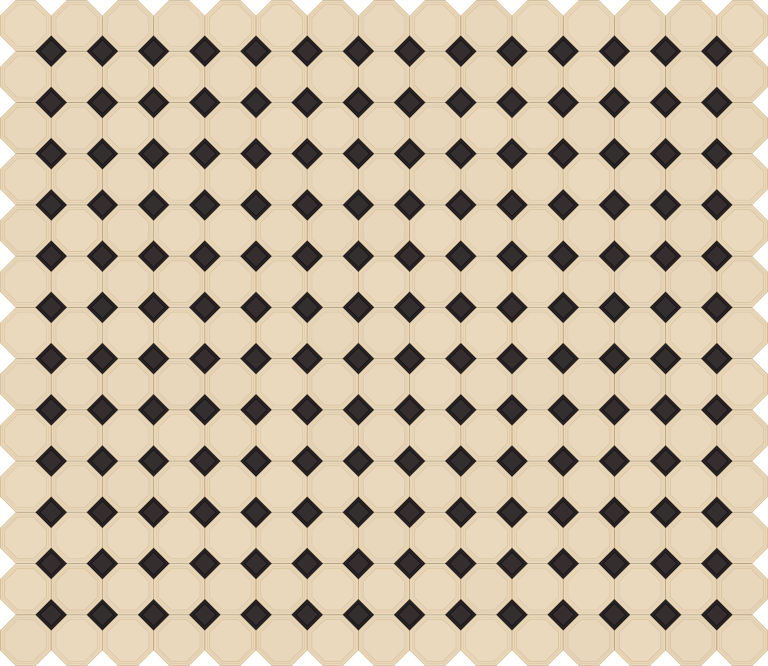
This pattern is drawn by a Shadertoy shader. Its source:

```glsl
// Octagon-and-dot floor: cream octagonal tiles with fine inset outlines and
// dark diamonds at their shared corners. Each cell is drawn with distance
// functions; the cut corners on the outer border stay white.

const vec2 GRID = vec2(15.0, 13.0);     // octagons across and down
const float DIAMOND_RADIUS = 0.305;     // half diagonal, in cells
const float INV_SQRT2 = 0.70710678;

const vec3 CREAM = vec3(0.914, 0.847, 0.737);
const vec3 INSET_TAN = vec3(0.83, 0.73, 0.58);
const vec3 JOINT_GREY = vec3(0.66, 0.62, 0.50);
const vec3 JOINT_BROWN = vec3(0.74, 0.57, 0.40);
const vec3 DARK_FACE = vec3(0.205, 0.180, 0.182);
const vec3 DARK_RIM = vec3(0.155, 0.138, 0.143);
const vec3 DARK_LINE = vec3(0.065, 0.055, 0.060);
const vec3 WHITE = vec3(1.0, 1.0, 0.995);

float hash(vec2 p) {
    vec3 q = fract(vec3(p.xyx) * 0.1031);
    q += dot(q, q.yzx + 33.33);
    return fract((q.x + q.y) * q.z);
}

// Pixel coverage of the region where the distance is negative.
float fill(float dist, float pixel) {
    return clamp(0.5 - dist / pixel, 0.0, 1.0);
}

// Coverage of a line, correct even when it is thinner than a pixel.
float stroke(float dist, float width, float pixel) {
    return fill(dist - 0.5 * width, pixel) - fill(dist + 0.5 * width, pixel);
}

float diamondDistance(vec2 p, float radius) {
    return (abs(p.x) + abs(p.y) - radius) * INV_SQRT2;
}

float octagonDistance(vec2 p, float cut) {
    vec2 a = abs(p);
    return max(max(a.x, a.y) - 0.5, diamondDistance(p, 1.0 - cut));
}

// Cream tile with two inset outlines and a faint change of tone.
vec3 octagonTile(vec2 local, vec2 id, float pixel) {
    float d = octagonDistance(local, DIAMOND_RADIUS);
    vec3 color = CREAM * (1.0 + 0.012 * (hash(id) - 0.5));
    float strength = mix(0.6, 1.0, hash(id + 41.0));
    color = mix(color, INSET_TAN, 0.65 * strength * stroke(d + 0.052, 0.013, pixel));
    return mix(color, INSET_TAN, strength * stroke(d + 0.092, 0.013, pixel));
}

// Thin seam whose tone shifts from one tile edge to the next.
vec3 addJoint(vec3 color, float dist, vec2 id, float warmth, float pixel) {
    float tone = hash(id);
    vec3 joint = mix(JOINT_GREY, JOINT_BROWN, clamp(warmth + 0.6 * (tone - 0.5), 0.0, 1.0));
    return mix(color, joint, mix(0.7, 1.0, tone) * stroke(dist, 0.016, pixel));
}

// Dark diamond: black outline, rim, engraved line and lighter face.
vec3 diamondTile(float d, vec2 id, float pixel) {
    float tint = hash(id + 17.0) - 0.5;
    vec3 face = DARK_FACE + vec3(0.012, -0.008, -0.004) * tint;
    vec3 color = mix(DARK_RIM, face, fill(d + 0.060, pixel));
    color = mix(color, DARK_LINE, stroke(d + 0.060, 0.013, pixel));
    return mix(color, DARK_LINE, stroke(d + 0.007, 0.014, pixel));
}

void mainImage(out vec4 fragColor, in vec2 fragCoord) {
    vec2 p = fragCoord / iResolution.xy * GRID;
    float pixel = GRID.x / iResolution.x;
    vec2 cell = floor(p);
    vec2 corner = floor(p + 0.5);
    vec2 toCorner = p - corner;

    // Octagons and the seams between them
    vec3 color = octagonTile(p - cell - 0.5, cell, pixel);
    color = addJoint(color, toCorner.x, vec2(corner.x, cell.y) + 71.0, 0.75, pixel);
    color = addJoint(color, toCorner.y, vec2(cell.x, corner.y) + 123.0, 0.25, pixel);

    // Dark diamonds inside, white notches along the border
    float d = diamondDistance(toCorner, DIAMOND_RADIUS);
    bool inside = all(greaterThan(corner, vec2(0.5))) &&
                  all(lessThan(corner, GRID - 0.5));
    vec3 gap = inside ? diamondTile(d, corner, pixel) : WHITE;
    color = mix(color, INSET_TAN, stroke(d - 0.007, 0.014, pixel));
    color = mix(color, gap, fill(d, pixel));

    fragColor = vec4(color, 1.0);
}
```
